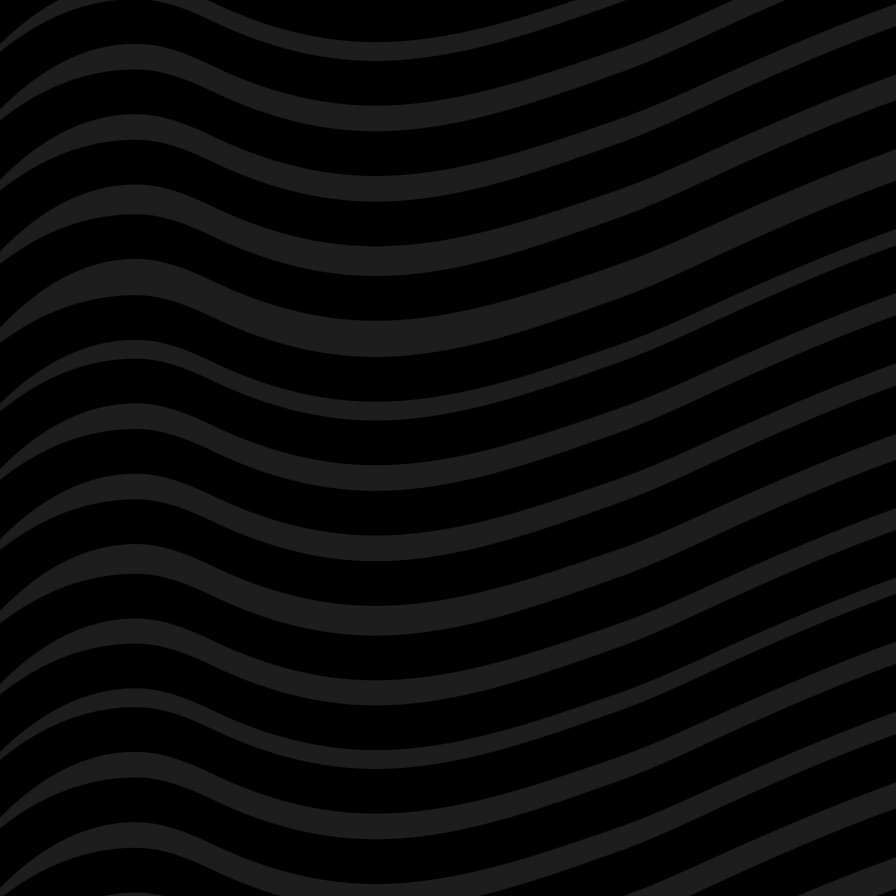
This pattern is drawn by a WebGL 2 fragment shader. Its source:

```glsl
#version 300 es
precision highp float;
// Flowing charcoal ribbons on black: one wavy profile, built from cubic
// Hermite spans, is repeated down the canvas. Gaps stay constant while the
// ribbon widths follow a ten-step cycle and taper toward the sides.

uniform vec2 u_resolution;
out vec4 fragColor;

const vec3 BACKGROUND = vec3(0.0);
const vec3 RIBBON = vec3(0.112, 0.112, 0.117);

const int RIBBON_COUNT = 15;
const int CYCLE = 10;
const float FIRST_TOP = 0.953;     // top of the first ribbon at the trough
const float GAP = 0.0499;          // black space between ribbons
const float LEFT_TAPER = 0.58;     // share of width lost at the left edge
const float LEFT_TAPER_END = 0.15;
const float RIGHT_TAPER = 0.13;    // share of width lost at the right edge
const float RIGHT_TAPER_START = 0.42;

const float WIDTHS[CYCLE] = float[](
    0.0210, 0.0286, 0.0286, 0.0332, 0.0404,
    0.0210, 0.0286, 0.0286, 0.0332, 0.0280);

// Wave knots: x, height above the trough, slope
const int KNOT_COUNT = 7;
const vec3 KNOTS[KNOT_COUNT] = vec3[](
    vec3(0.000, 0.0040, 0.90),
    vec3(0.152, 0.0690, 0.00),
    vec3(0.237, 0.0445, -0.48),
    vec3(0.419, 0.0000, 0.00),
    vec3(0.690, 0.0640, 0.35),
    vec3(0.820, 0.1200, 0.45),
    vec3(1.000, 0.1940, 0.36));

// Cubic Hermite span between two knots
float hermite(vec3 a, vec3 b, float x) {
    float span = b.x - a.x;
    float t = (x - a.x) / span;
    float s = 1.0 - t;
    return s * s * ((1.0 + 2.0 * t) * a.y + t * span * a.z)
         + t * t * ((1.0 + 2.0 * s) * b.y - s * span * b.z);
}

float waveHeight(float x) {
    int k = 0;
    for (int i = 1; i < KNOT_COUNT - 1; i++) {
        if (x >= KNOTS[i].x) k = i;
    }
    return hermite(KNOTS[k], KNOTS[k + 1], x);
}

// Relative ribbon width along x
float taper(float x) {
    float left = max(1.0 - x / LEFT_TAPER_END, 0.0);
    float right = smoothstep(RIGHT_TAPER_START, 1.0, x);
    return (1.0 - LEFT_TAPER * left * left) * (1.0 - RIGHT_TAPER * right);
}

void main() {
    vec2 uv = gl_FragCoord.xy / u_resolution;

    // Straighten the wave so every ribbon becomes a horizontal bar
    float level = uv.y - waveHeight(uv.x);
    float edge = fwidth(level);
    float widthScale = taper(uv.x);

    // Stack the ribbons downward and keep the nearest signed distance
    float top = FIRST_TOP;
    float dist = 1.0;
    for (int i = 0; i < RIBBON_COUNT; i++) {
        float width = WIDTHS[i % CYCLE];
        float center = top - 0.5 * width;
        dist = min(dist, abs(level - center) - 0.5 * width * widthScale);
        top -= width + GAP;
    }

    float coverage = clamp(0.5 - dist / edge, 0.0, 1.0);
    fragColor = vec4(mix(BACKGROUND, RIBBON, coverage), 1.0);
}
```
